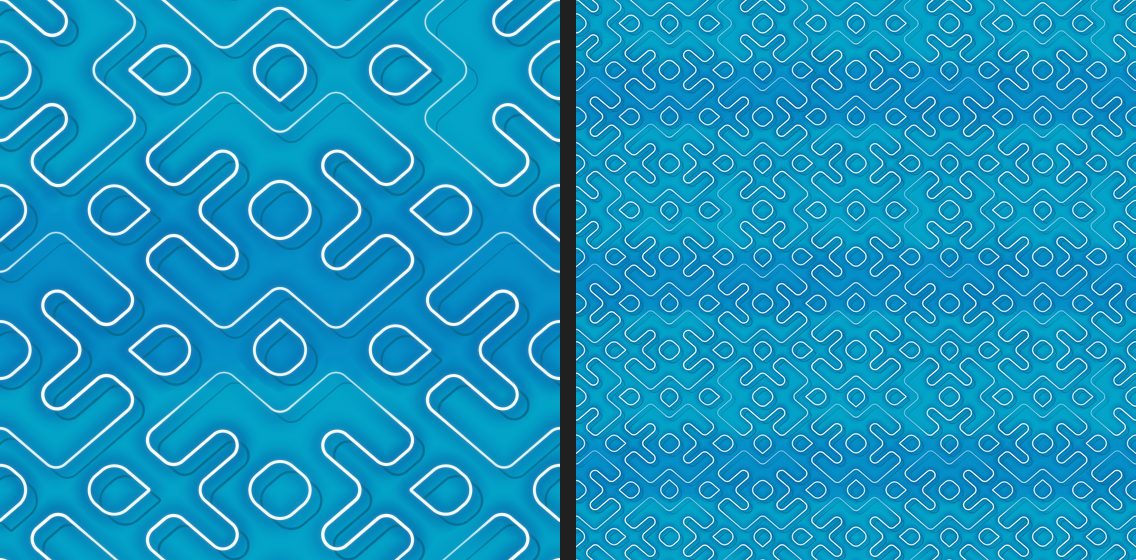
Left, the tile; right, the same tile 3 across and 3 down.
This pattern is drawn by a Shadertoy shader. Its source:

```glsl
// Raised white outlines of interlocking fingered motifs, rounded diamonds and drops
// on a cyan ground with a mottled blue band. Each outline is a polygon with filleted
// corners, measured as a distance; a shifted copy of the field draws the shadow line.

const vec2 SQUASH = vec2(1.0, 0.857);       // turns 45 degree diagonals into flatter ones
const vec2 SHADOW_OFFSET = vec2(0.020, -0.0185);

const vec3 CYAN = vec3(0.01, 0.645, 0.785);
const vec3 BLUE = vec3(0.02, 0.565, 0.785);
const vec3 DEEP = vec3(0.01, 0.405, 0.665);
const vec3 SHADOW = vec3(0.02, 0.425, 0.575);
const vec3 WHITE = vec3(0.98, 0.995, 1.0);

// One quadrant of the motif outline, before squashing
const vec2 MOTIF[7] = vec2[7](
    vec2(0.0, 0.154), vec2(0.100, 0.254), vec2(0.250, 0.104), vec2(0.190, 0.044),
    vec2(0.102, 0.132), vec2(0.063, 0.093), vec2(0.156, 0.0));

vec2 wrap(vec2 p) { return fract(p + 0.5) - 0.5; }

float hash(vec2 p) {
    vec3 q = fract(p.xyx * vec3(0.1031, 0.1030, 0.0973));
    q += dot(q, q.yzx + 33.33);
    return fract((q.x + q.y) * q.z);
}

// Value noise that repeats across the unit square
float valueNoise(vec2 uv, float cells) {
    vec2 p = uv * cells, i = floor(p), f = fract(p);
    f = f * f * (3.0 - 2.0 * f);
    vec2 a = mod(i, cells), b = mod(i + 1.0, cells);
    return mix(mix(hash(a), hash(vec2(b.x, a.y)), f.x),
               mix(hash(vec2(a.x, b.y)), hash(b), f.x), f.y);
}

float segment(vec2 p, vec2 a, vec2 b) {
    vec2 pa = p - a, ba = b - a;
    return length(pa - ba * clamp(dot(pa, ba) / max(dot(ba, ba), 1e-9), 0.0, 1.0));
}

// Filleted corner with half of each edge that meets it
float corner(vec2 p, vec2 v, vec2 prev, vec2 next, float radius) {
    vec2 a = normalize(prev - v), b = normalize(next - v), m = normalize(a + b);
    float c = dot(a, m), s = sqrt(1.0 - c * c), t = radius * c / s;
    vec2 q = p - v - m * radius / s;
    float arc = dot(q, -m) > s * length(q) ? abs(length(q) - radius) : 1.0;
    return min(arc, min(segment(p, v + a * t, 0.5 * (v + prev)),
                        segment(p, v + b * t, 0.5 * (v + next))));
}

vec2 motifPoint(int i, bool turned) {
    vec2 v = MOTIF[i];
    return (turned ? v.yx : v) * SQUASH;
}

float motif(vec2 p, bool turned) {
    p = abs(p);
    vec2 flipStart = turned ? vec2(1.0, -1.0) : vec2(-1.0, 1.0);
    float d = 1.0;
    for (int i = 0; i < 7; i++) {
        vec2 prev = i == 0 ? motifPoint(1, turned) * flipStart : motifPoint(i - 1, turned);
        vec2 next = i == 6 ? motifPoint(5, turned) * -flipStart : motifPoint(i + 1, turned);
        d = min(d, corner(p, motifPoint(i, turned), prev, next, 0.025));
    }
    return d;
}

// Rounded diamond; the corner facing tip stays sharp
float diamond(vec2 p, float size, vec2 tip) {
    float d = 1.0;
    vec2 dir = vec2(1.0, 0.0);
    for (int i = 0; i < 4; i++) {
        vec2 side = vec2(-dir.y, dir.x);
        float radius = dot(dir, tip) > 0.5 ? 0.002 : 0.034;
        d = min(d, corner(p, dir * size * SQUASH, -side * size * SQUASH,
                          side * size * SQUASH, radius));
        dir = side;
    }
    return d;
}

vec2 nearer(vec2 a, vec2 b) { return a.x < b.x ? a : b; }

// x: distance to the nearest outline, y: its strength
vec2 outlines(vec2 p) {
    vec2 best = vec2(1.0);
    for (int k = 0; k < 4; k++) {
        bool odd = (k & 1) == 1, turned = k == 3;
        vec2 center = vec2(odd ? 0.0 : 0.5, (float(k) + 0.5) / 4.0);
        vec2 q = wrap(p - center), between = wrap(q + vec2(0.5, 0.0));
        // Motifs fade on one side, and a little on the opposite one
        float along = turned ? -q.x : q.y;
        float strength = 1.0 - 0.8 * smoothstep(0.09, 0.18, along)
                             - 0.35 * smoothstep(0.09, 0.18, -along);
        best = nearer(best, vec2(motif(q, turned), strength));
        best = nearer(best, vec2(diamond(q, 0.072, vec2(0.0)), 0.9));
        // Drops between motifs, then the mirrored pair at the sides
        vec2 upright = vec2(0.0, k == 1 ? 1.0 : -1.0);
        best = nearer(best, vec2(diamond(between, 0.064, upright), 0.85));
        vec2 s = vec2(abs(wrap(p - 0.5).x) - (odd ? 0.206 : 0.296), q.y);
        best = nearer(best, vec2(diamond(s, 0.063, vec2(odd ? 1.0 : -1.0, 0.0)), 0.9));
    }
    return best;
}

float stroke(float d, float halfWidth, float px) {
    return 1.0 - smoothstep(halfWidth - 0.75 * px, halfWidth + 0.75 * px, d);
}

void mainImage(out vec4 fragColor, in vec2 fragCoord) {
    vec2 uv = fragCoord / iResolution.xy;
    float px = 1.0 / min(iResolution.x, iResolution.y);
    vec2 rim = outlines(uv), drop = outlines(uv - SHADOW_OFFSET);
    // Ground: ragged horizontal band with faint mottling
    float rough = valueNoise(uv, 24.0) * 0.6 + valueNoise(uv, 72.0) * 0.4 - 0.5;
    float band = 1.0 - smoothstep(0.12, 0.20, abs(uv.y - 0.495) + rough * 0.06);
    vec3 col = mix(CYAN, BLUE, band) + vec3(0.0, 0.025, 0.015) * rough * band;
    // Soft shade, shadow line, pale glow and white outline
    float shade = exp(-rim.x * rim.x / 0.00058) * rim.y;
    col = mix(col, DEEP, shade * mix(0.45, 0.85, valueNoise(uv, 7.0)));
    col = mix(col, SHADOW, stroke(drop.x, mix(0.0009, 0.0022, drop.y), px) * mix(0.6, 0.95, drop.y));
    col = mix(col, WHITE, 0.35 * rim.y * exp(-rim.x / 0.003));
    float wear = rim.y * mix(0.8, 1.1, valueNoise(uv, 11.0));
    col = mix(col, WHITE, stroke(rim.x, mix(0.0011, 0.0029, wear), px) * mix(0.65, 1.0, rim.y));
    fragColor = vec4(col, 1.0);
}
```
